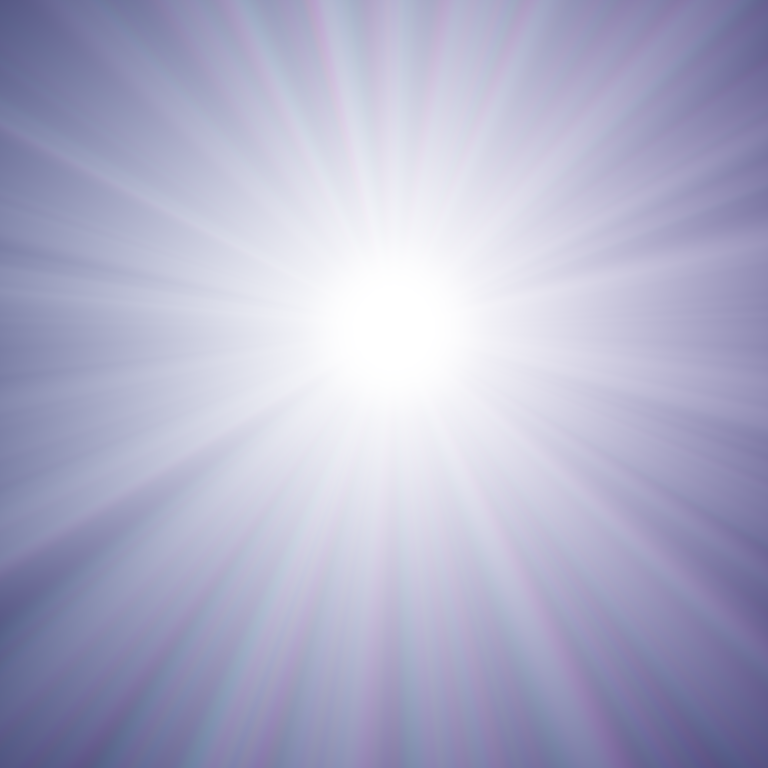
A three.js fragment shader for this background:

```glsl
// A white burst of light on a violet ground, with soft rays to every edge.
// Brightness is a radial exponential falloff; layered angular noise varies
// its strength, sampled at a shifted angle per channel for coloured fringes.

varying vec2 vUv;

const float TAU = 6.283185;
const vec2 BURST_CENTER = vec2(0.513, 0.573);

// Light falloff: absorption per channel, curve and white core
const vec3 ABSORPTION = vec3(1.95, 1.95, 1.17);
const float FALLOFF_POWER = 1.7;
const float CORE_INNER = 0.03;
const float CORE_OUTER = 0.13;
const float VERTICAL_REACH = 0.17;

// Rays
const float BROAD_COUNT = 20.0;
const float BROAD_PHASE = 3.84;
const float BROAD_CONTRAST = 0.035;
const float MEDIUM_CONTRAST = 0.20;
const float FINE_CONTRAST = 0.13;
const float THIN_CONTRAST = 0.06;

// Coloured fringes and the side-to-side tint
const float FRINGE_SHIFT = 0.0035;
const float FRINGE_COUNT = 80.0;
const float FRINGE_CONTRAST = 0.035;
const vec3 SIDE_TINT = vec3(0.015, -0.035, 0.0);

float hash(float n) {
  return fract(sin(n * 12.9898) * 43758.5453);
}

// Smooth value noise around the circle; turn runs 0 to 1, count is whole
float ringNoise(float turn, float count, float seed) {
  float x = fract(turn) * count;
  float cell = floor(x);
  float t = smoothstep(0.0, 1.0, x - cell);
  float a = hash(cell + seed);
  float b = hash(mod(cell + 1.0, count) + seed);
  return mix(a, b, t) - 0.5;
}

// Sum of broad, medium, fine and thin rays; positive values are bright
float rays(float turn) {
  float broad = cos(BROAD_COUNT * turn * TAU - BROAD_PHASE);
  return BROAD_CONTRAST * broad
    + MEDIUM_CONTRAST * ringNoise(turn, 60.0, 3.0)
    + FINE_CONTRAST * ringNoise(turn, 130.0, 91.0)
    + THIN_CONTRAST * ringNoise(turn, 340.0, 257.0);
}

void main() {
  vec2 offset = vUv - BURST_CENTER;
  float radius = max(length(offset), 0.00001);
  vec2 direction = offset / radius;
  float turn = atan(offset.y, offset.x + 0.000001) / TAU;

  // Rays, with channels drifting apart towards the vertical
  float upright = direction.y * direction.y;
  float shift = FRINGE_SHIFT * upright;
  vec3 light = vec3(rays(turn - shift), rays(turn + shift), rays(turn));

  // Alternating pink and cyan streaks
  float fringe = cos(FRINGE_COUNT * turn * TAU);
  fringe *= 0.6 + 0.8 * ringNoise(turn, 40.0, 521.0);
  light += FRINGE_CONTRAST * fringe * upright * vec3(1.0, -1.0, 0.0);

  // Longer reach up and down, and a slight tint from left to right
  light += VERTICAL_REACH * upright * upright * upright;
  light += SIDE_TINT * direction.x;

  // Absorption away from the source, cleared inside the core
  float depth = pow(radius, FALLOFF_POWER);
  depth *= smoothstep(CORE_INNER, CORE_OUTER, radius);
  vec3 color = exp(-ABSORPTION * depth * (1.0 - light));

  gl_FragColor = vec4(color, 1.0);
}
```
